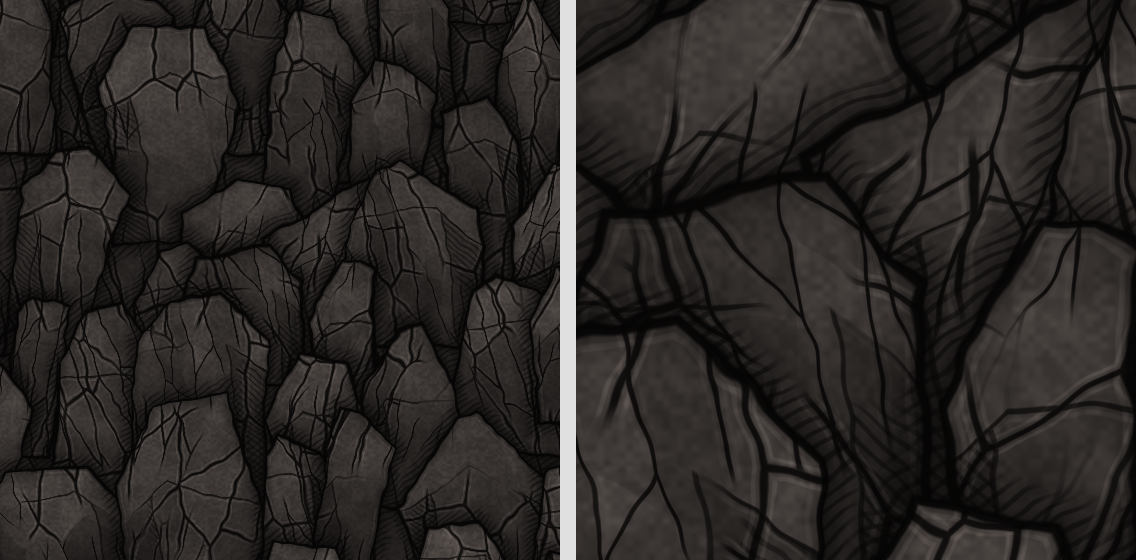
Left: the whole. Right: its middle third, enlarged.
Write a Shadertoy shader that draws this texture.

```glsl
struct Slab {
    vec2 local;    // position relative to the slab centre
    vec2 size;     // half width and half height
    vec2 id;
    float dist;    // negative inside
};

float hash(vec2 p) {
    return fract(sin(dot(p, vec2(127.1, 311.7))) * 43758.55);
}

vec2 hash2(vec2 p) {
    return vec2(hash(p), hash(p + 17.3));
}

float noise(vec2 p) {
    vec2 i = floor(p), f = fract(p);
    f = f * f * (3.0 - 2.0 * f);
    return mix(mix(hash(i), hash(i + vec2(1, 0)), f.x),
               mix(hash(i + vec2(0, 1)), hash(i + vec2(1, 1)), f.x), f.y);
}

float fbm(vec2 p) {
    float sum = 0.0, amp = 0.5;
    for (int i = 0; i < 4; i++) {
        sum += amp * noise(p);
        p = mat2(1.6, 1.2, -1.2, 1.6) * p + 5.7;
        amp *= 0.5;
    }
    return sum / 0.9375;
}

float stroke(float d, float width) {
    return 1.0 - smoothstep(width * 0.5, width * 1.4, abs(d));
}

// Stretched cells: x = canvas distance to the border, y = cell random
vec2 facets(vec2 p, vec2 scale, vec2 offset) {
    p = p * scale + offset;
    vec2 cell = floor(p), nearest = vec2(0), nearestId = vec2(0);
    float best = 9.0, border = 9.0;
    for (int k = 0; k < 9; k++) {
        vec2 c = cell + vec2(k % 3 - 1, k / 3 - 1);
        vec2 r = c + hash2(c) - p;
        if (dot(r, r) < best) { best = dot(r, r); nearest = r; nearestId = c; }
    }
    for (int k = 0; k < 25; k++) {
        vec2 c = cell + vec2(k % 5 - 2, k / 5 - 2);
        vec2 r = c + hash2(c) - p, gap = r - nearest;
        if (dot(gap, gap) > 0.0001)
            border = min(border, dot(0.5 * (r + nearest), gap) / length(gap * scale));
    }
    return vec2(border, hash(nearestId + 3.1));
}

// Leaning, tapered column with an oblique top and two chipped corners
float slabDistance(vec2 q, vec2 size, vec2 id) {
    float lean = 0.45 * (hash(id + 1.3) - 0.5);
    float taper = 0.7 * (hash(id + 2.7) - 0.55);
    float halfWidth = size.x * (1.0 - taper * q.y / size.y);
    float d = max(abs(q.x + lean * q.y) - halfWidth, -q.y - size.y);
    for (int i = 0; i < 3; i++) {
        float h = hash(id + 4.1 * float(i + 1));
        float angle = 0.3 + 0.9 * float(i) + 0.75 * h;
        vec2 n = vec2(cos(angle), sin(angle));
        d = max(d, dot(q, n) - length(size * n) * mix(0.85, 1.1, hash(id + h)));
    }
    return d;
}

float hatching(vec2 p, float slant) {
    float wave = abs(fract(dot(p, vec2(slant, 1.0)) * 95.0 + 0.6 * noise(p * 20.0)) - 0.5);
    return 1.0 - smoothstep(0.1, 0.24, wave);
}

// Brightness of one stone face, with its cap, side plane and cracks
float stoneTone(Slab s, vec2 p) {
    float h = hash(s.id + 9.2), wear = noise(p * 13.0 + 4.0);
    float tone = 0.202 * mix(0.88, 1.1, hash(s.id + 6.6));
    tone *= mix(0.84, 1.04, smoothstep(-0.8, 0.5, s.local.y / s.size.y));

    float cap = s.local.y - s.size.y * mix(0.35, 0.65, h)
              + (h - 0.5) * s.local.x + 0.5 * abs(s.local.x - s.size.x * (h - 0.5));
    float side = (s.local.x + 0.15 * s.local.y) * (h > 0.5 ? 1.0 : -1.0) - s.size.x * 0.52;
    float onCap = smoothstep(-0.002, 0.002, cap);
    float onSide = smoothstep(-0.002, 0.002, side) * (1.0 - onCap);
    tone *= 1.0 + 0.08 * onCap - 0.2 * onSide;
    tone *= 1.0 - 0.45 * onSide * hatching(p, 0.8) * smoothstep(0.45, 0.6, wear);

    // Broad broken faces and narrow upright splinters
    vec2 skewed = s.local + vec2((h - 0.5) * 0.7 * s.local.y, 0.0);
    vec2 face = facets(skewed, vec2(13.0, 6.5), s.id * 7.3);
    vec2 splinter = facets(skewed, vec2(25.0, 5.0), s.id * 3.7);
    float open = smoothstep(0.3, 0.5, wear);
    float split = smoothstep(0.45, 0.6, noise(p * 9.0 + 31.0));
    tone *= mix(0.87, 1.11, face.y) * mix(1.0, mix(0.84, 1.08, splinter.y), split);

    float pale = stroke(face.x - 0.0055, 0.0013) * open
               + 0.7 * stroke(splinter.x - 0.0045, 0.0012) * split * wear
               + stroke(cap + 0.005, 0.0015) * wear
               + stroke(s.dist + 0.008, 0.0018) * smoothstep(0.35, 0.7, noise(p * 16.0));
    float ink = stroke(face.x, mix(0.0012, 0.0028, wear)) * open;
    ink = max(ink, stroke(splinter.x, mix(0.001, 0.002, wear)) * split);
    ink = max(ink, 0.8 * stroke(cap, 0.0016) * smoothstep(0.2, 0.5, wear));
    ink = max(ink, 0.7 * stroke(side, 0.0018) * (1.0 - onCap));
    tone += 0.06 * pale;
    return tone * (1.0 - 0.85 * ink) * mix(0.72, 1.0, smoothstep(0.0, 0.02, -s.dist));
}

void mainImage(out vec4 fragColor, in vec2 fragCoord) {
    vec2 uv = fragCoord / iResolution.xy;
    vec2 p = uv + 0.03 * (vec2(fbm(uv * 7.0), fbm(uv * 7.0 + 40.0)) - 0.5);
    p += 0.006 * (vec2(noise(uv * 50.0), noise(uv * 50.0 + 9.0)) - 0.5);

    // Stack the slabs from the rear row at the top to the front row below
    Slab front = Slab(p, vec2(4.0), vec2(0.0), -1.0);
    float depth = 0.72, shadow = 0.0, outline = 0.0;
    for (int row = 7; row >= -1; row--) {
        for (int col = -1; col <= 5; col++) {
            vec2 id = vec2(col, row);
            if (hash(id + 8.8) < 0.12) continue;
            vec2 centre = (id + 0.7 * hash2(id + 0.4)) * vec2(0.205, 0.165);
            centre.x += 0.1 * mod(float(row), 2.0);
            vec2 size = mix(vec2(0.05, 0.11), vec2(0.135, 0.23), hash2(id + 5.5));
            float d = slabDistance(p - centre, size, id);
            float edge = stroke(d, mix(0.0016, 0.0038, noise(p * 14.0)));
            if (d < 0.0) {
                front = Slab(p - centre, size, id, d);
                depth = 1.0;
                shadow = 0.0;
                outline = edge;
            } else {
                shadow = max(shadow, 0.68 * exp(-d * 38.0));
                outline = max(outline, edge);
            }
        }
    }

    // Shade the visible stone, then add shadow hatching, grain and ink
    float tone = stoneTone(front, p) * depth;
    tone *= 1.0 - shadow;
    tone *= 1.0 - 0.5 * hatching(p, -0.7) * smoothstep(0.2, 0.4, shadow);
    tone *= 0.84 + 0.32 * fbm(uv * 34.0);
    tone *= 0.86 + 0.28 * noise(uv * 230.0);
    tone += 0.04 * smoothstep(0.62, 0.85, fbm(uv * 11.0 + 70.0)) * (1.0 - shadow);
    tone *= 1.0 - 0.92 * outline;

    vec3 warmGrey = vec3(1.0, 0.92, 0.88);
    fragColor = vec4(warmGrey * tone + vec3(0.02, 0.017, 0.016), 1.0);
}
```
